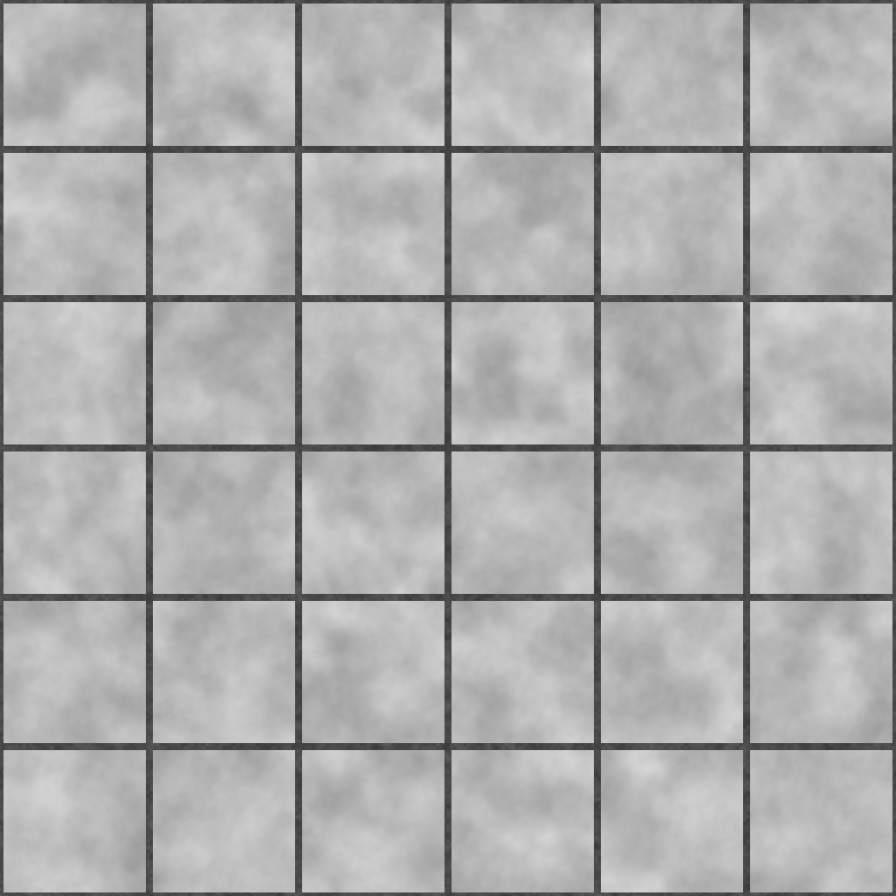
Give the GLSL for this texture, as a WebGL 2 fragment shader.

```glsl
#version 300 es
precision highp float;
// Square grid of cloudy grey stone tiles separated by thin dark grout.

#define TILES 6.0          // repeats across and down
#define GROUT_HALF 0.0235  // half the grout width, in tile units
#define CLOUD_SCALE 3.2    // cloud cells across one tile
#define OCTAVES 5
#define TILE_DARK 0.585
#define TILE_LIGHT 0.87
#define TILE_SHIFT 0.015   // brightness variation between tiles
#define GROUT_DARK 0.22
#define GROUT_LIGHT 0.36

uniform vec2 u_resolution;
out vec4 fragColor;

float hash(vec2 p) {
    return fract(sin(dot(p, vec2(127.1, 311.7))) * 43758.5453);
}

// Value noise whose lattice wraps after "period" cells
float noise(vec2 p, float period, float seed) {
    vec2 cell = floor(p);
    vec2 f = fract(p);
    f = f * f * f * (f * (f * 6.0 - 15.0) + 10.0);
    vec2 lo = mod(cell, period) + seed;
    vec2 hi = mod(cell + 1.0, period) + seed;
    return mix(mix(hash(lo), hash(vec2(hi.x, lo.y)), f.x),
               mix(hash(vec2(lo.x, hi.y)), hash(hi), f.x), f.y);
}

// Layered noise, turned at each octave to hide the lattice
float clouds(vec2 p, float seed) {
    const mat2 turn = mat2(0.8, 0.6, -0.6, 0.8);
    float sum = 0.0, total = 0.0, weight = 1.0;
    for (int i = 0; i < OCTAVES; i++) {
        sum += weight * noise(p, 128.0, seed);
        total += weight;
        weight *= 0.5;
        p = turn * p * 2.0 + 7.3;
    }
    return sum / total;
}

void main() {
    vec2 uv = gl_FragCoord.xy / u_resolution;
    vec2 grid = uv * TILES;
    vec2 id = floor(grid);
    vec2 local = fract(grid);

    // Stone: every tile has its own clouds and a slight brightness shift
    float seed = floor(hash(id + 3.0) * 400.0) + 0.37;
    float stone = mix(TILE_DARK, TILE_LIGHT, clouds(local * CLOUD_SCALE, seed));
    stone += TILE_SHIFT * (hash(id + 41.0) - 0.5);

    // Grout: wrapping coarse and fine grain
    float grain = 0.5 * noise(uv * 90.0, 90.0, 5.0)
                + 0.5 * noise(uv * 260.0, 260.0, 11.0);
    float grout = mix(GROUT_DARK, GROUT_LIGHT, grain);

    // Smooth joint around the nearest tile edges
    vec2 edge = min(local, 1.0 - local);
    vec2 blur = 0.5 * TILES / u_resolution;
    vec2 inside = smoothstep(GROUT_HALF - blur, GROUT_HALF + blur, edge);
    fragColor = vec4(vec3(mix(grout, stone, inside.x * inside.y)), 1.0);
}
```
